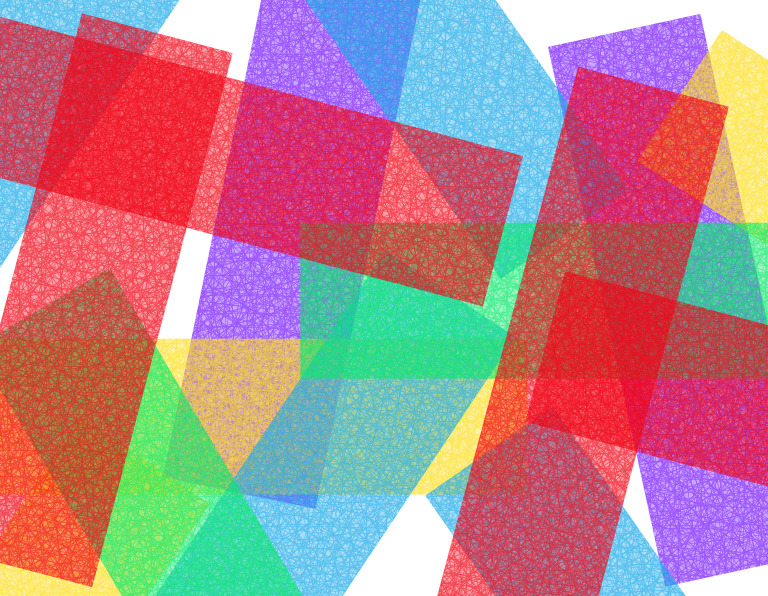
This background is drawn by a Shadertoy shader. Its source:

```glsl
// Translucent coloured strips, each hatched with fine random strokes, overlapping on white.

#define STRIP_SIZE vec2(0.719, 0.203) // length and breadth, in canvas widths
#define STROKE_LAYERS 20
#define STROKE_SPACING 0.017
#define STROKE_HALF_WIDTH 0.0004
#define STROKE_RUN 0.11               // length of the straight runs
#define STROKE_CONTRAST 0.36          // 0 is an even wash, 1 is bare strokes
#define PURPLE vec3(0.48, 0.11, 1.00)
#define YELLOW vec3(0.99, 0.87, 0.12)
#define BLUE   vec3(0.12, 0.67, 0.91)
#define GREEN  vec3(0.04, 0.91, 0.42)
#define RED    vec3(0.94, 0.02, 0.09)

const int STRIP_COUNT = 15;

// Corner (x, y from the top left, in canvas widths) and direction in radians.
// Listed from the bottom strip to the top one, grouped by ink.
const vec3 STRIPS[STRIP_COUNT] = vec3[STRIP_COUNT](
    vec3(0.556, -0.042, 1.774), vec3(0.912, 0.018, 1.357),
    vec3(-0.033, 0.441, 0.0), vec3(0.273, 0.656, 2.164), vec3(0.940, 0.039, 0.574),
    vec3(0.406, -0.342, 0.960), vec3(0.379, -0.216, 2.162),
    vec3(0.671, 0.439, 2.159), vec3(0.720, 0.529, 0.960),
    vec3(0.391, 0.290, 0.0), vec3(0.143, 0.349, 1.039),
    vec3(-0.014, 0.018, 0.260), vec3(0.736, 0.353, 0.260),
    vec3(0.303, 0.069, 1.828), vec3(0.949, 0.139, 1.831));

vec3 inkOf(int strip) {
    return strip < 2 ? PURPLE : strip < 5 ? YELLOW : strip < 9 ? BLUE : strip < 11 ? GREEN : RED;
}

float hash(vec2 p) {
    return fract(sin(dot(p, vec2(127.1, 311.7))) * 43758.5453);
}

// Signed distance to a strip whose corner lies at the local origin.
float stripDistance(vec2 local) {
    vec2 d = abs(local - 0.5 * STRIP_SIZE) - 0.5 * STRIP_SIZE;
    return length(max(d, 0.0)) + min(max(d.x, d.y), 0.0);
}

// Share of the paper hidden by crossing layers of kinked strokes.
float strokeCoverage(vec2 local, float seed, float pixel) {
    float bare = 1.0;
    for (int i = 0; i < STROKE_LAYERS; i++) {
        float layer = seed * 23.0 + float(i);
        float angle = 3.14159 * (float(i) + hash(vec2(layer, 3.0))) / float(STROKE_LAYERS);
        vec2 axis = vec2(cos(angle), sin(angle));
        float across = dot(local, vec2(-axis.y, axis.x)) / STROKE_SPACING;
        vec2 cell = vec2(floor(across), layer);

        // Every cell holds one stroke that runs straight between random nodes.
        float along = dot(local, axis) / STROKE_RUN + hash(cell + 41.3);
        vec2 node = cell + vec2(37.0, 0.37) * floor(along);
        float middle = mix(hash(node), hash(node + vec2(37.0, 0.37)), fract(along));
        float dist = abs(fract(across) - mix(0.04, 0.96, middle)) * STROKE_SPACING;

        float stroke = clamp(0.5 + (STROKE_HALF_WIDTH - dist) / pixel, 0.0, 1.0);
        bare *= 1.0 - min(stroke, 2.0 * STROKE_HALF_WIDTH / pixel);
    }
    float share = 2.0 * STROKE_HALF_WIDTH / STROKE_SPACING;
    float wash = 1.0 - pow(1.0 - share, float(STROKE_LAYERS));
    return mix(wash, 1.0 - bare, STROKE_CONTRAST);
}

void mainImage(out vec4 fragColor, in vec2 fragCoord) {
    float pixel = 1.0 / iResolution.x;
    vec2 p = vec2(fragCoord.x, iResolution.y - fragCoord.y) * pixel;
    vec3 color = vec3(1.0);

    // Lay the strips over each other
    for (int i = 0; i < STRIP_COUNT; i++) {
        vec3 strip = STRIPS[i];
        vec2 axis = vec2(cos(strip.z), sin(strip.z));
        vec2 offset = p - strip.xy;
        vec2 local = vec2(dot(offset, axis), dot(offset, vec2(-axis.y, axis.x)));
        float inside = clamp(0.5 - stripDistance(local) / pixel, 0.0, 1.0);
        if (inside > 0.0) {
            color = mix(color, inkOf(i), inside * strokeCoverage(local, float(i), pixel));
        }
    }
    fragColor = vec4(color, 1.0);
}
```
